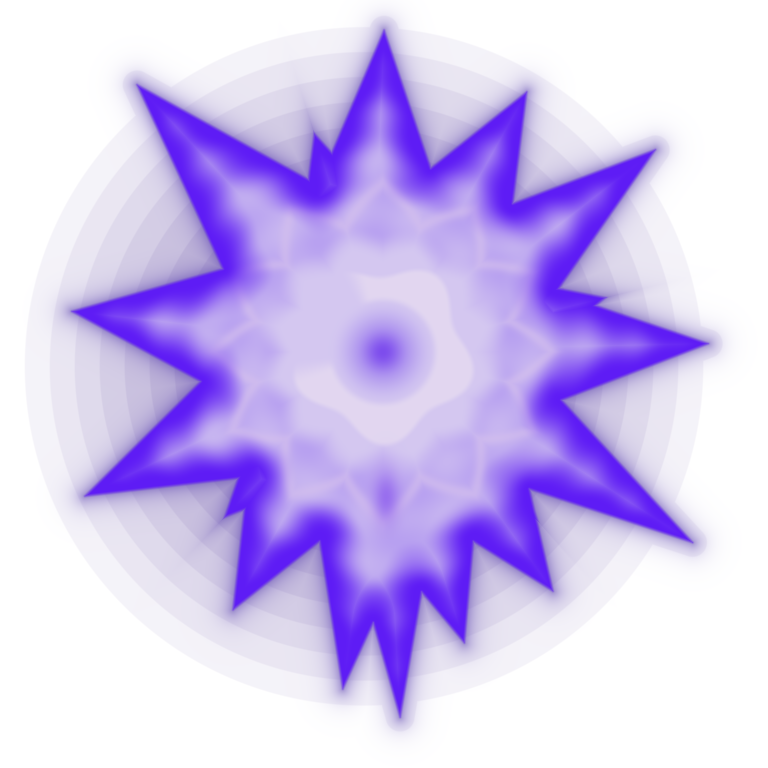
A WebGL 1 fragment shader for this background:

```glsl
precision highp float;
// A violet starburst with a pale, rippled core over a stepped grey-lilac glow.
// Layered sines set the angle and length of each spike; the outline's signed
// distance then drives the fill, the soft shadow and the halo round the tips.

#define SPIKES 13
#define CORE vec2(0.4987, 0.5417)
#define GLOW_CENTER vec2(0.474, 0.523)
#define GLOW_RADIUS 0.443
#define BAND_WIDTH 0.0325
#define BAND_STRENGTH 0.066
#define SHADOW_WIDTH 0.012
#define EDGE_SOFTNESS 0.003
#define VIOLET vec3(0.37, 0.11, 0.96)
#define LILAC vec3(0.75, 0.67, 0.94)
#define PALE vec3(0.885, 0.84, 0.94)

uniform vec2 u_resolution;

const float TAU = 6.283185;

vec2 polar(float angle, float radius) {
  return radius * vec2(cos(angle), sin(angle));
}

float spikeAngle(float i) {
  float a = TAU * i / float(SPIKES);
  vec4 waves = cos(a * vec4(1.0, 2.0, 3.0, 4.0) - vec4(0.0, 0.602, 0.575, 2.198));
  return a + 0.3156 + dot(vec4(-0.388, 0.124, 0.030, 0.050), waves);
}

vec2 spikeTip(float i) {
  float a = TAU * i / float(SPIKES);
  vec4 waves = cos(a * vec4(3.0, 4.0, 5.0, 6.0) - vec4(-0.243, -1.61, 2.84, -2.292));
  float size = 0.426 + dot(vec4(0.0332, 0.0116, 0.0267, 0.013), waves);
  return polar(spikeAngle(i), size);
}

// The notch after spike i is shallow where its neighbours crowd together.
vec2 notch(float i) {
  float a = spikeAngle(i);
  float b = spikeAngle(i + 1.0);
  return polar(0.5 * (a + b), 0.229 + 0.319 * exp(-5.73 * (b - a)));
}

// Tracks the nearest edge distance in x and the inside/outside sign in y.
void addEdge(vec2 p, vec2 a, vec2 b, inout vec2 field) {
  vec2 e = b - a;
  vec2 w = p - a;
  field.x = min(field.x, length(w - e * clamp(dot(w, e) / dot(e, e), 0.0, 1.0)));
  if ((a.y > p.y) != (b.y > p.y) && w.x < e.x * w.y / e.y) field.y = -field.y;
}

float burstDistance(vec2 p) {
  vec2 field = vec2(1.0);
  vec2 previous = notch(-1.0);
  for (int i = 0; i < SPIKES; i++) {
    vec2 tip = spikeTip(float(i));
    vec2 next = notch(float(i));
    addEdge(p, previous, tip, field);
    addEdge(p, tip, next, field);
    previous = next;
  }
  return field.x * field.y;
}

// Four short splinters that poke out of the wider notches.
float splinterDistance(vec2 p) {
  float d = 1.0;
  for (int k = 0; k < 4; k++) {
    float turn = TAU * 0.25 * float(k);
    float a = turn + 0.523 - 0.358 * cos(turn - 0.656);
    vec2 axis = polar(a, 1.0);
    vec2 q = vec2(dot(p, axis), abs(dot(p, vec2(-axis.y, axis.x))));
    float wedge = dot(q - vec2(0.298, 0.0), vec2(0.42, 0.91));
    d = min(d, max(wedge, 0.2 - q.x));
  }
  return d;
}

vec3 backdrop(vec2 uv, float d) {
  float reach = max(GLOW_RADIUS - length(uv - GLOW_CENTER), 0.02 - max(d, 0.0));
  float level = reach / BAND_WIDTH;
  float band = max(floor(level) + smoothstep(0.0, 0.08, fract(level)), 0.0);
  vec3 color = mix(vec3(1.0), vec3(0.37, 0.27, 0.62), min(band * BAND_STRENGTH, 0.6));
  return mix(color, vec3(0.42, 0.33, 0.72), 0.65 * exp(-max(d, 0.0) / SHADOW_WIDTH));
}

vec3 burstFill(vec2 p, float depth) {
  float r = length(p);
  float a = atan(p.y, p.x);
  float zigzag = abs(fract(a * 12.0 / TAU + 0.1 * sin(2.0 * a)) - 0.5) * 4.0 - 1.0;
  float wobble = sin(a * 5.0 + r * 60.0) * sin(a * 8.0 - r * 35.0);

  // Lilac body with pink creases and a paler inner disc.
  vec3 color = LILAC + vec3(0.03, 0.04, 0.0) * wobble;
  float crease = (r - 0.195 - 0.025 * zigzag) / 0.011;
  color = mix(color, vec3(0.83, 0.75, 0.93), 0.6 * exp(-crease * crease));
  color = mix(color, vec3(0.83, 0.78, 0.94), 1.0 - smoothstep(0.125, 0.165, r + 0.01 * zigzag));

  // Broken pale ring, open at the upper left.
  float rim = 0.109 + 0.012 * sin(5.0 * a + 3.0);
  float ring = smoothstep(0.062, 0.074, r) * (1.0 - smoothstep(rim - 0.005, rim + 0.005, r));
  color = mix(color, PALE, ring * smoothstep(-0.85, -0.65, cos(a - 2.65) * -1.0));

  // Violet rim, small lower smudge and central dot.
  color = mix(VIOLET, color, smoothstep(0.006, 0.064, depth + 0.006 * wobble));
  vec2 smudge = (p - vec2(0.004, -0.19)) / vec2(0.017, 0.036);
  color = mix(color, vec3(0.53, 0.33, 0.93), 0.7 * exp(-dot(smudge, smudge)));
  color = mix(color, vec3(0.75, 0.68, 0.94), 0.8 * (1.0 - smoothstep(0.035, 0.07, r)));
  return mix(color, vec3(0.49, 0.30, 0.93), exp(-r * r / 0.0008));
}

void main() {
  vec2 uv = (gl_FragCoord.xy - 0.5 * u_resolution) / min(u_resolution.x, u_resolution.y) + 0.5;
  vec2 p = uv - CORE;
  float d = min(burstDistance(p), splinterDistance(p));
  float inside = 1.0 - smoothstep(-EDGE_SOFTNESS, EDGE_SOFTNESS, d);
  gl_FragColor = vec4(mix(backdrop(uv, d), burstFill(p, -d), inside), 1.0);
}
```
